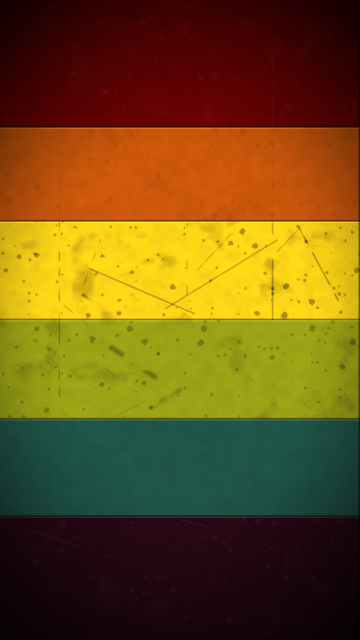
A Shadertoy shader for this background:

```glsl
// Six worn horizontal colour bands under a soft dark vignette.
// Bands are stacked by antialiased steps; hashed segments, specks and
// value noise supply scratches, dark on bright bands and pale on dark ones.

const vec3 BAND_COLOR[6] = vec3[6](
    vec3(0.165, 0.030, 0.085), vec3(0.125, 0.335, 0.290),
    vec3(0.610, 0.640, 0.085), vec3(1.000, 0.845, 0.090),
    vec3(0.810, 0.345, 0.045), vec3(0.430, 0.005, 0.008));
const float BAND_TOP[5] = float[5](0.193, 0.345, 0.500, 0.654, 0.801);
const float BAND_WEAR[6] = float[6](0.0, 0.14, 0.75, 0.85, 0.25, 0.0);
const float PALE_WEAR = 0.10;        // scratch brightness on the dark bands
const float SHEET_WIDTH = 0.5625;    // width relative to height
const float LINE_WIDTH = 0.0008;
const float GRAIN = 0.055;
const int SCRATCH_COUNT = 34;
const vec3 GRIME = vec3(0.27, 0.18, 0.025);
const vec3 DUST = vec3(0.85, 0.62, 0.48);

float hash(vec2 p) {
    return fract(sin(dot(p, vec2(127.1, 311.7))) * 43758.5453);
}

float noise(vec2 p) {
    vec2 i = floor(p), f = fract(p);
    f = f * f * (3.0 - 2.0 * f);
    return mix(mix(hash(i), hash(i + vec2(1, 0)), f.x),
               mix(hash(i + vec2(0, 1)), hash(i + 1.0), f.x), f.y);
}

float fbm(vec2 p) {
    float sum = 0.0, gain = 0.5;
    for (int i = 0; i < 4; i++) {
        sum += gain * noise(p);
        p = p * 2.03 + 7.1;
        gain *= 0.5;
    }
    return sum;
}

// Soft line from a to b, both given in fractions of the canvas
float scratch(vec2 uv, vec2 a, vec2 b, float width) {
    vec2 scale = vec2(SHEET_WIDTH, 1.0);
    vec2 p = (uv - a) * scale, d = (b - a) * scale;
    float dist = length(p - d * clamp(dot(p, d) / dot(d, d), 0.0, 1.0));
    return 1.0 - smoothstep(0.0, width + 1.0 / iResolution.y, dist);
}

// Scattered chips, one candidate in each grid cell
float specks(vec2 p, float cells, float density) {
    vec2 g = p * cells, id = floor(g);
    vec2 center = 0.3 + 0.4 * vec2(hash(id + 3.0), hash(id + 8.0));
    float radius = mix(0.07, 0.24, hash(id + 15.0));
    float dist = length(fract(g) - center) + 0.16 * (noise(g * 7.0) - 0.5);
    float soft = cells / iResolution.y;
    return step(hash(id), density) * (1.0 - smoothstep(radius - soft, radius + soft, dist));
}

float wornMarks(vec2 uv, vec2 p) {
    float broken = smoothstep(0.28, 0.62, noise(p * 75.0));
    float marks = 0.0;

    // Random fine scratches
    for (int i = 0; i < SCRATCH_COUNT; i++) {
        float k = float(i);
        vec2 start = vec2(hash(vec2(k, 1.0)), hash(vec2(k, 2.0)));
        float angle = 6.2832 * hash(vec2(k, 3.0));
        float reach = mix(0.03, 0.17, hash(vec2(k, 4.0)));
        vec2 end = start + reach * vec2(cos(angle) / SHEET_WIDTH, sin(angle));
        marks += 0.24 * broken * scratch(uv, start, end, LINE_WIDTH);
    }

    // Long vertical wear lines
    marks += 0.40 * broken * scratch(uv, vec2(0.165, 0.38), vec2(0.165, 0.96), LINE_WIDTH);
    marks += 0.40 * broken * scratch(uv, vec2(0.757, 0.50), vec2(0.757, 0.93), LINE_WIDTH);
    marks += 0.30 * broken * scratch(uv, vec2(0.520, 0.50), vec2(0.520, 0.65), LINE_WIDTH);

    // Larger diagonal cuts
    marks += 0.50 * broken * scratch(uv, vec2(0.83, 0.645), vec2(0.94, 0.530), LINE_WIDTH);
    marks += 0.35 * scratch(uv, vec2(0.46, 0.518), vec2(0.77, 0.625), LINE_WIDTH);
    marks += 0.40 * scratch(uv, vec2(0.25, 0.580), vec2(0.54, 0.510), LINE_WIDTH);
    marks += 0.60 * broken * scratch(uv, vec2(0.23, 0.538), vec2(0.29, 0.521), 0.003);
    marks += 0.60 * broken * scratch(uv, vec2(0.31, 0.457), vec2(0.43, 0.411), 0.006);
    marks += 0.40 * broken * scratch(uv, vec2(0.42, 0.365), vec2(0.50, 0.390), 0.006);
    marks += 0.60 * broken * scratch(uv, vec2(0.08, 0.172), vec2(0.46, 0.100), LINE_WIDTH);
    marks += 0.60 * broken * scratch(uv, vec2(0.50, 0.188), vec2(0.72, 0.158), LINE_WIDTH);

    // Chips and faint stains
    marks += 0.50 * specks(p, 46.0, 0.13) + 0.45 * specks(p + 0.37, 95.0, 0.10);
    marks += 0.28 * smoothstep(0.56, 0.78, fbm(p * 24.0));
    return min(marks, 1.0);
}

void mainImage(out vec4 fragColor, in vec2 fragCoord) {
    vec2 uv = fragCoord / iResolution.xy;
    vec2 p = uv * vec2(SHEET_WIDTH, 1.0);
    float soft = 0.6 / iResolution.y;

    // Stacked bands, with a shaded groove and a lit lip at each seam
    vec3 color = BAND_COLOR[0];
    float wear = BAND_WEAR[0], groove = 0.0, lip = 0.0;
    for (int i = 0; i < 5; i++) {
        float d = uv.y - BAND_TOP[i];
        float above = smoothstep(-soft, soft, d);
        color = mix(color, BAND_COLOR[i + 1], above);
        wear = mix(wear, BAND_WEAR[i + 1], above);
        groove += 1.0 - smoothstep(0.0, 0.0022, abs(d - 0.001));
        lip += 1.0 - smoothstep(0.0, 0.0018, abs(d + 0.0014));
    }

    // Scratches and paper grain
    float marks = wornMarks(uv, p);
    color = mix(color, GRIME, marks * wear);
    color += DUST * PALE_WEAR * marks * (1.0 - smoothstep(0.0, 0.14, wear));
    color *= 1.0 + GRAIN * (2.0 * fbm(p * 70.0) - 1.0);
    color = color * (1.0 - 0.45 * groove) + lip * vec3(0.13, 0.12, 0.08);

    // Vignette and thin dark right border
    float radius = length((uv - 0.5) * vec2(0.75, 1.0));
    color *= 1.0 - smoothstep(0.25, 0.75, radius);
    color *= 1.0 - 0.5 * smoothstep(0.993, 0.999, uv.x);
    fragColor = vec4(clamp(color, 0.0, 1.0), 1.0);
}
```
